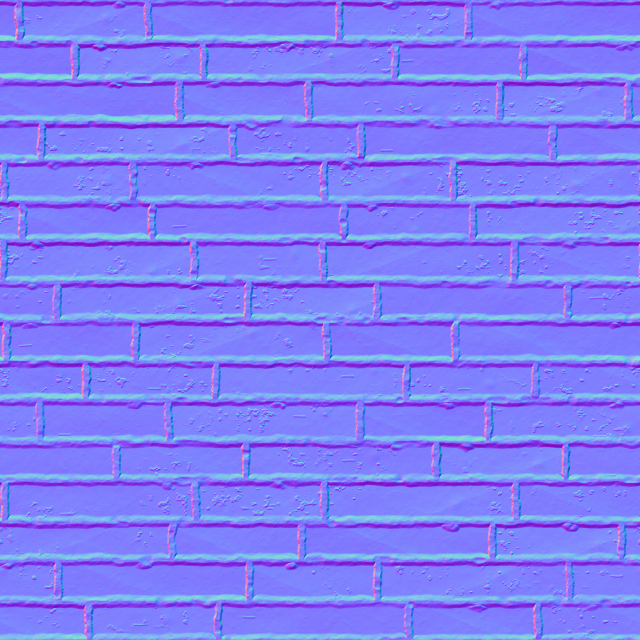
Give the GLSL for this texture map, as a Shadertoy shader.

```glsl
const float ROW_PAIRS = 8.0;
const float TALL_SHARE = 0.52;    // share of a row pair taken by its upper row
const float SHORT_SHARE = 0.403;  // share of a brick pair taken by the short brick
const vec2 HALF_JOINT = vec2(0.0056, 0.0055);
const float ROW_SHIFT[16] = float[16](
    0.060, 0.234, 0.562, 0.727, 0.013, 0.073, 0.607, 0.776,
    0.021, 0.271, 0.125, 0.365, 0.612, 0.539, 0.779, 0.279);

struct Brick {
    vec2 local;     // position from the brick centre
    vec2 halfSize;  // half extent without mortar
    vec2 id;
};

float hash(vec2 p) {
    return fract(sin(dot(p, vec2(127.1, 311.7))) * 43758.5453);
}

// Value noise that wraps around the canvas
float noise(vec2 uv, vec2 cells) {
    vec2 p = uv * cells, i = floor(p), f = p - i;
    f = f * f * (3.0 - 2.0 * f);
    vec2 a = mod(i, cells), b = mod(i + 1.0, cells);
    return mix(mix(hash(a), hash(vec2(b.x, a.y)), f.x),
               mix(hash(vec2(a.x, b.y)), hash(b), f.x), f.y);
}

float fbm(vec2 uv, vec2 cells) {
    float sum = 0.0, weight = 0.57;
    for (int i = 0; i < 3; i++) {
        sum += weight * noise(uv, cells);
        cells *= 2.0;
        weight *= 0.5;
    }
    return sum;
}

// Rows of alternating short and long bricks, counted from the top
Brick findBrick(vec2 uv) {
    float down = (1.0 - uv.y) * ROW_PAIRS - 0.01;
    float fy = fract(down), lower = step(TALL_SHARE, fy);
    float row = mod(2.0 * floor(down) + lower, 2.0 * ROW_PAIRS);
    float along = uv.x * 2.0 - ROW_SHIFT[int(row)];
    float fx = fract(along), isLong = step(SHORT_SHARE, fx);

    vec2 start = vec2(isLong * SHORT_SHARE, lower * TALL_SHARE);
    vec2 size = vec2(mix(SHORT_SHARE, 1.0 - SHORT_SHARE, isLong),
                     mix(TALL_SHARE, 1.0 - TALL_SHARE, lower));
    vec2 scale = vec2(0.5, 1.0 / ROW_PAIRS);
    vec2 local = (vec2(fx, fy) - start - 0.5 * size) * scale;
    return Brick(local * vec2(1.0, -1.0), 0.5 * size * scale - HALF_JOINT,
                 vec2(mod(2.0 * floor(along) + isLong, 4.0), row));
}

float boxDistance(vec2 p, vec2 halfSize) {
    vec2 q = abs(p) - halfSize;
    return length(max(q, 0.0)) + min(max(q.x, q.y), 0.0);
}

// Dents, creases, scratches and pits of one brick face
float faceHeight(vec2 uv, Brick b) {
    float kind = hash(b.id + 3.7), side = hash(b.id + 9.2);
    vec2 spot = (vec2(side, hash(b.id + 5.1)) - 0.5) * b.halfSize * 1.4;
    vec2 away = b.local - spot;

    float h = 0.0016 * noise(uv, vec2(14.0, 26.0));
    h += 0.0005 * fbm(uv, vec2(96.0));
    h += dot(b.local, (vec2(kind, side) - 0.45) * vec2(0.015, 0.1));

    float dent = exp(-dot(away, away) / 0.00006);
    h -= 0.0009 * dent * step(0.55, side);

    vec2 slant = normalize(vec2(side < 0.5 ? 0.4 : -0.4, 1.0));
    float past = max(dot(away, slant), 0.0);
    h += 0.002 * (1.0 - exp(-past / 0.02)) * step(0.4, kind);

    float scratch = boxDistance(away + vec2(0.04, 0.008), vec2(0.009, 0.0002));
    h -= 0.0007 * smoothstep(0.002, 0.0, scratch) * step(kind, 0.4);

    float patchy = smoothstep(0.45, 0.75, noise(uv, vec2(22.0, 30.0)));
    float pits = smoothstep(0.6, 0.8, fbm(uv + 0.21, vec2(110.0, 130.0)));
    return h - 0.0014 * pits * mix(0.1, 1.0, patchy * step(0.35, side));
}

// 1 on the brick face, 0 in the joint: crisp ends, soft lower edge
float brickBody(vec2 uv, Brick b) {
    float edge = boxDistance(b.local, b.halfSize);
    edge += (fbm(uv, vec2(64.0, 100.0)) - 0.5) * 0.0034;

    // Chip bitten from the upper edge
    vec2 chip = vec2((hash(b.id + 1.3) - 0.5) * 1.6 * b.halfSize.x, b.halfSize.y + 0.001);
    float bite = 0.0055 - length((b.local - chip) * vec2(0.55, 1.0));
    bite += (noise(uv, vec2(140.0)) - 0.5) * 0.005;
    edge = max(edge, bite - 0.02 * step(hash(b.id + 7.9), 0.35));

    vec2 q = abs(b.local) - b.halfSize;
    float atEnd = smoothstep(-0.002, 0.002, q.x - q.y);
    float under = smoothstep(0.01, -0.01, b.local.y);
    float inner = mix(mix(0.0035, 0.0065, under), 0.0015, atEnd);
    float outer = mix(0.0042, 0.002, atEnd);
    return 1.0 - smoothstep(-inner, outer, edge);
}

float wallHeight(vec2 uv) {
    vec2 wobble = vec2(fbm(uv, vec2(30.0, 44.0)), fbm(uv + 0.37, vec2(36.0, 40.0)));
    Brick b = findBrick(uv + (wobble - 0.5) * 0.005);
    float lumps = smoothstep(0.65, 1.0, noise(uv, vec2(56.0, 72.0)));
    float mortar = 0.003 * fbm(uv, vec2(80.0, 96.0)) + 0.003 * lumps;
    return mix(mortar, 0.0052 + faceHeight(uv, b), brickBody(uv, b));
}

// Surface normal with green pointing down the canvas
vec3 wallNormal(vec2 uv, float reach) {
    vec2 e = vec2(reach, 0.0);
    float dx = wallHeight(uv + e.xy) - wallHeight(uv - e.xy);
    float dy = wallHeight(uv + e.yx) - wallHeight(uv - e.yx);
    return normalize(vec3(-0.6 * dx, dy, 2.0 * reach));
}

void mainImage(out vec4 fragColor, in vec2 fragCoord) {
    vec2 uv = fragCoord / iResolution.xy;
    vec3 normal = wallNormal(uv, 0.0009);
    fragColor = vec4(normal * 0.5 + vec3(0.5, 0.49, 0.495), 1.0);
}
```
